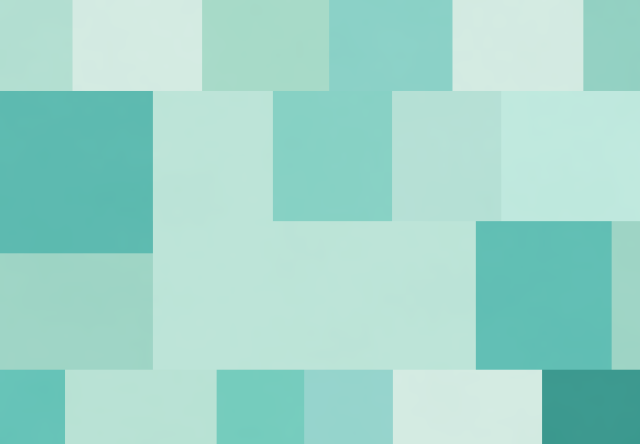
Write a Shadertoy shader that draws this background.

```glsl
const vec3 PALE = vec3(0.738, 0.893, 0.845);
const vec3 ICE  = vec3(0.828, 0.919, 0.885);
const vec3 SAGE = vec3(0.620, 0.833, 0.773);
const vec3 TEAL = vec3(0.365, 0.730, 0.690);

float hash(vec2 p) {
    vec3 q = fract(p.xyx * 0.1031);
    q += dot(q, q.yzx + 33.33);
    return fract((q.x + q.y) * q.z);
}

float noise(vec2 p) {
    vec2 cell = floor(p), f = fract(p);
    f = f * f * (3.0 - 2.0 * f);
    return mix(mix(hash(cell), hash(cell + vec2(1, 0)), f.x),
               mix(hash(cell + vec2(0, 1)), hash(cell + vec2(1, 1)), f.x), f.y);
}

// Antialiased step, one pixel wide
float edge(float at, float x, float pixel) {
    return clamp((x - at) / pixel + 0.5, 0.0, 1.0);
}

// Row of flat tiles split at the given positions
vec3 row(float x, float pixel, float splits[5], vec3 shades[6]) {
    vec3 color = shades[0];
    for (int i = 0; i < 5; i++)
        color = mix(color, shades[i + 1], edge(splits[i], x, pixel));
    return color;
}

void mainImage(out vec4 fragColor, in vec2 fragCoord) {
    vec2 uv = fragCoord / iResolution.xy;
    vec2 pixel = 1.0 / iResolution.xy;

    // Four rows; splits of 2.0 lie off the canvas
    vec3 bottom = row(uv.x, pixel.x,
        float[5](0.1016, 0.3385, 0.4753, 0.6139, 0.847),
        vec3[6](vec3(0.40, 0.765, 0.72), vec3(0.722, 0.885, 0.832),
                vec3(0.46, 0.80, 0.742), vec3(0.585, 0.83, 0.80),
                ICE, vec3(0.235, 0.60, 0.56)));
    vec3 lower = row(uv.x, pixel.x,
        float[5](0.2389, 0.7435, 0.9557, 2.0, 2.0),
        vec3[6](SAGE, PALE, vec3(0.38, 0.747, 0.706), SAGE, SAGE, SAGE));
    vec3 upper = row(uv.x, pixel.x,
        float[5](0.2389, 0.4264, 0.6126, 0.7832, 2.0),
        vec3[6](TEAL, PALE, vec3(0.53, 0.82, 0.77),
                vec3(0.71, 0.878, 0.835), vec3(0.75, 0.912, 0.87), PALE));
    vec3 top = row(uv.x, pixel.x,
        float[5](0.1133, 0.3158, 0.5143, 0.707, 0.9115),
        vec3[6](vec3(0.70, 0.872, 0.82), ICE, vec3(0.655, 0.855, 0.785),
                vec3(0.545, 0.82, 0.78), ICE, vec3(0.58, 0.82, 0.765)));

    // The left teal tile hangs below its row
    float overhang = edge(0.4295, uv.y, pixel.y) * (1.0 - edge(0.2389, uv.x, pixel.x));
    lower = mix(lower, TEAL, overhang);

    // Stack the rows
    vec3 color = mix(bottom, lower, edge(0.1673, uv.y, pixel.y));
    color = mix(color, upper, edge(0.5019, uv.y, pixel.y));
    color = mix(color, top, edge(0.7951, uv.y, pixel.y));

    // Faint painted unevenness
    vec2 p = uv * vec2(iResolution.x / iResolution.y, 1.0);
    float paint = 0.7 * noise(p * 9.0) + 0.3 * noise(p * 40.0);
    color += (paint - 0.5) * vec3(0.016, 0.008, 0.010);

    fragColor = vec4(color, 1.0);
}
```
